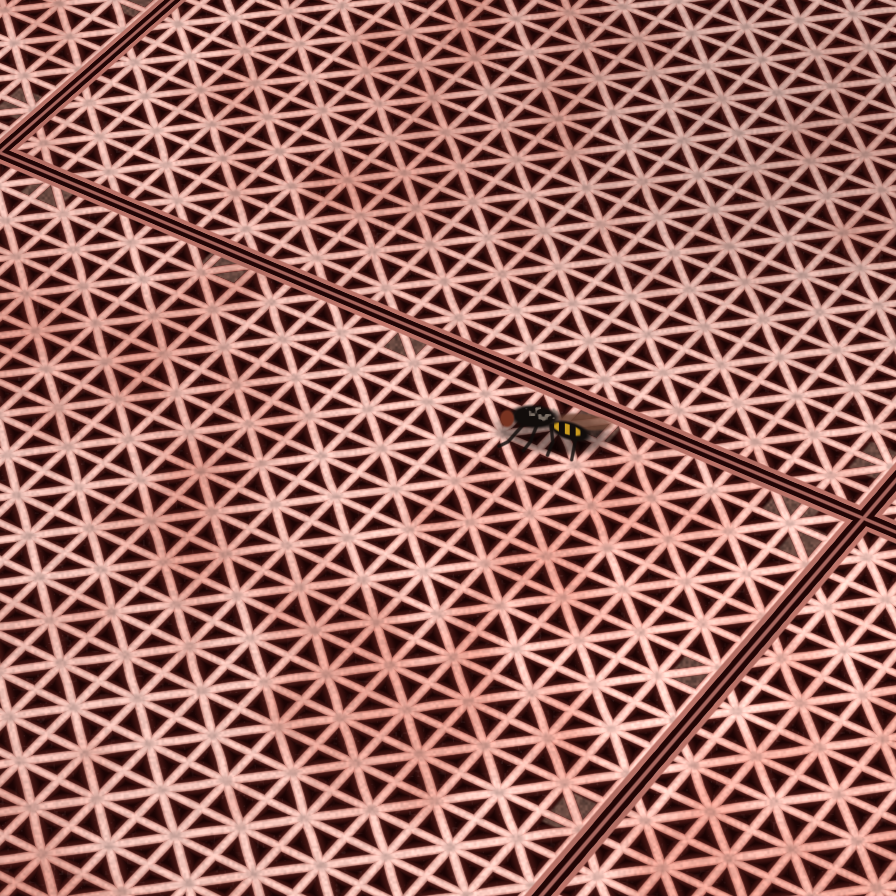
This texture is drawn by a WebGL 1 fragment shader. Its source:

```glsl
precision highp float;
// Pink plastic floor grating seen at a slant: a projected square lattice with
// both diagonals, rounded struts over dark holes, and tiles 24 half-cells wide
// split by double-grooved seams. Dusty tabs line the seams; an insect rests on top.
uniform vec2 u_resolution;

float hash(vec2 p) {
  p = fract(p * vec2(0.1031, 0.1137));
  p += dot(p, p.yx + 33.33);
  return fract((p.x + p.y) * p.x * 7.13);
}

float noise(vec2 p) {
  vec2 i = floor(p), f = fract(p);
  f = f * f * (3.0 - 2.0 * f);
  return mix(mix(hash(i), hash(i + vec2(1, 0)), f.x),
             mix(hash(i + vec2(0, 1)), hash(i + vec2(1, 1)), f.x), f.y);
}

float maxOf(vec4 v) { return max(max(v.x, v.y), max(v.z, v.w)); }
float minOf(vec4 v) { return min(min(v.x, v.y), min(v.z, v.w)); }

// Filled connector repeated along the lower side of a seam
float tab(float along, float across) {
  float a = abs(mod(along + 0.675, 5.15) - 2.575);
  return (1.0 - smoothstep(0.5, 0.6, a)) * (1.0 - smoothstep(0.4, 0.5, abs(across - 23.35)));
}

// Soft-edged tilted ellipse
float blob(vec2 p, vec2 size, float tilt) {
  float c = cos(tilt), s = sin(tilt);
  p = vec2(c * p.x + s * p.y, c * p.y - s * p.x);
  return 1.0 - smoothstep(0.75, 1.15, length(p / size));
}

float segment(vec2 p, vec2 a, vec2 b) {
  vec2 d = b - a;
  return length(p - a - d * clamp(dot(p - a, d) / dot(d, d), 0.0, 1.0));
}

vec3 addInsect(vec3 color, vec2 p) {
  vec3 black = vec3(0.07, 0.05, 0.045);
  color *= 1.0 - 0.45 * blob(p - vec2(0.0, -0.012), vec2(0.065, 0.024), -0.1);
  for (int i = 0; i < 4; i++) {
    float k = float(i);
    vec2 hip = vec2(-0.035 + 0.016 * k, -0.004);
    vec2 knee = hip + vec2(-0.016 + 0.009 * k, -0.018);
    vec2 foot = knee + vec2(-0.010 + 0.002 * k, -0.005 - 0.005 * k);
    float leg = min(segment(p, hip, knee), segment(p, knee, foot));
    color = mix(color, black, 0.85 * (1.0 - smoothstep(0.0008, 0.003, leg)));
  }
  color = mix(color, vec3(0.45, 0.28, 0.21), 0.75 * blob(p - vec2(0.035, 0.0), vec2(0.032, 0.009), -0.12));
  color = mix(color, black, blob(p - vec2(0.018, -0.010), vec2(0.024, 0.010), -0.3));
  float bands = smoothstep(-0.2, 0.5, sin(p.x * 520.0));
  color = mix(color, vec3(0.80, 0.61, 0.12), bands * blob(p - vec2(0.015, -0.008), vec2(0.018, 0.006), -0.3));
  color = mix(color, black, blob(p - vec2(-0.022, 0.006), vec2(0.027, 0.013), -0.08));
  color = mix(color, vec3(0.47, 0.20, 0.13), blob(p - vec2(-0.052, 0.004), vec2(0.008, 0.010), 0.0));
  float glint = noise(p * 260.0);
  return mix(color, vec3(0.48, 0.43, 0.39),
             smoothstep(0.65, 0.9, glint) * blob(p - vec2(-0.015, 0.009), vec2(0.024, 0.008), 0.0));
}

void main() {
  vec2 uv = gl_FragCoord.xy / u_resolution;

  // Perspective floor coordinates, one unit per lattice cell
  vec2 view = vec2(uv.x - 0.483, 0.436 - uv.y);
  vec2 q = view / (1.0 + 0.2 * view.y);
  vec2 cell = vec2(14.13 * q.x - 4.97 * q.y, 2.705 * q.x + 21.0 * q.y);
  vec2 diagonal = vec2(cell.x + cell.y, cell.x - cell.y);
  float soft = 14.0 / u_resolution.y;

  // Four strut families: cross section, coverage and wall depth
  cell += 0.03 * (vec2(noise(cell * 2.0), noise(cell * 2.0 + 40.0)) - 0.5);
  vec4 d = vec4(abs(fract(cell) - 0.5), abs(fract(diagonal + 0.5) - 0.5));
  vec4 width = vec4(0.085, 0.105, 0.118, 0.122);
  float cover = maxOf(1.0 - smoothstep(width - soft, width + soft, d));
  vec4 section = clamp(1.0 - d * d / (width * width), 0.0, 1.0);
  float ridge = maxOf(section * vec4(1.0, 1.0, 0.92, 0.9));
  float wall = 1.0 - smoothstep(0.0, 0.13, minOf(d - width));

  // Holes with grit and dusty tabs beside the seams
  float grain = noise(uv * 330.0);
  vec3 hole = mix(vec3(0.105, 0.015, 0.015), vec3(0.26, 0.08, 0.07), wall);
  hole += 0.07 * smoothstep(0.68, 1.0, grain) * noise(uv * 45.0);
  vec2 tile = diagonal - vec2(8.3, 5.1);
  vec2 local = mod(tile, 24.0);
  float filled = max(tab(local.x, local.y), tab(local.y, local.x));
  hole = mix(hole, vec3(0.47, 0.34, 0.30) * (0.75 + 0.4 * grain), 0.85 * filled);

  // Rounded plastic, faded and worn in patches
  vec3 plastic = mix(vec3(0.42, 0.23, 0.21), vec3(0.80, 0.57, 0.53), smoothstep(0.0, 0.5, ridge));
  plastic = mix(plastic, vec3(0.95, 0.77, 0.73), smoothstep(0.4, 0.95, ridge));
  float patches = noise(uv * 5.0 + 7.0) * 0.6 + noise(uv * 19.0) * 0.4;
  plastic *= mix(vec3(0.95, 0.83, 0.80), vec3(1.04), smoothstep(0.2, 0.7, patches));
  float node = length(fract(cell) - 0.5);
  plastic *= 1.0 - 0.17 * (1.0 - smoothstep(0.03, 0.15, node));
  plastic *= 0.93 + 0.14 * grain;
  float glow = exp(-5.0 * dot(uv - vec2(0.83, 0.3), uv - vec2(0.83, 0.3)));
  float shade = exp(-9.0 * dot(uv - vec2(0.88, 0.83), uv - vec2(0.88, 0.83)));
  plastic *= 0.97 + 0.13 * glow - 0.15 * shade;
  vec3 color = mix(hole, plastic, cover);

  // Seams: two rails, two dark grooves and a thin middle lip
  vec2 edge = abs(mod(tile + 12.0, 24.0) - 12.0);
  float seam = min(edge.x, edge.y * 0.85);
  float rail = 1.0 - smoothstep(0.04, 0.09, abs(seam - 0.23));
  color = mix(color, vec3(0.70, 0.43, 0.39) * (0.85 + 0.3 * patches), rail);
  color = mix(color, vec3(0.13, 0.02, 0.02), 1.0 - smoothstep(0.17 - soft, 0.17 + soft, seam));
  color = mix(color, vec3(0.66, 0.40, 0.37), 1.0 - smoothstep(0.02, 0.07, seam));

  color = addInsect(color, uv - vec2(0.618, 0.529));
  gl_FragColor = vec4(clamp(color, 0.0, 1.0), 1.0);
}
```
